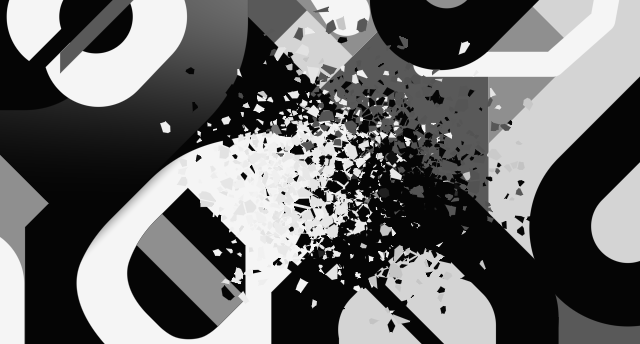
A WebGL 1 fragment shader for this background:

```glsl
precision highp float;
uniform vec2 u_resolution;

const float HEIGHT = 4.12;
const float BLACK = 0.02;
const float DARK = 0.35;
const float MID = 0.56;
const float LIGHT = 0.83;
const float WHITE = 0.96;
const vec2 BURST = vec2(4.25, 2.1);

vec2 hash2(vec2 p) {
  vec3 q = fract(p.xyx * vec3(0.1031, 0.103, 0.0973));
  q += dot(q, q.yzx + 33.33);
  return fract((q.xx + q.yz) * q.zy);
}

float paint(float base, float tone, float d, float px) {
  return mix(base, tone, 1.0 - smoothstep(-px, px, d));
}

// Intersection with a rounded corner
float roundMax(float a, float b, float k) {
  float h = max(k - abs(a - b), 0.0) / k;
  return max(a, b) + h * h * k * 0.25;
}

float capsule(vec2 p, vec2 a, vec2 b, float r) {
  vec2 pa = p - a, ba = b - a;
  return length(pa - ba * clamp(dot(pa, ba) / dot(ba, ba), 0.0, 1.0)) - r;
}

// Distance to the strip lo < v < hi along a diagonal
float diagonalBand(float v, float lo, float hi) {
  return max(lo - v, v - hi) * 0.707;
}

float upperRight(float g, vec2 p, float px) {
  float s = p.x + p.y, t = p.x - p.y;
  float field = max((2.77 - t) * 0.707, 2.97 - p.x);
  g = paint(g, DARK, field, px);
  g = paint(g, LIGHT, max(field, diagonalBand(s, 3.8, 4.9)), px);
  g = paint(g, MID, max(diagonalBand(s, 3.5, 4.9), (3.55 - t) * 0.707), px);
  g = paint(g, WHITE, capsule(p, vec2(3.8, -0.4), vec2(4.15, 0.15), 0.28), px);
  g = paint(g, LIGHT, 5.85 - p.x, px);
  g = paint(g, MID, max(5.85 - p.x, max(s - 7.57, t - 6.3) * 0.707), px);
  // Bent white tube, then the black arch over it
  float tube = capsule(p, vec2(5.1, 0.77), vec2(6.62, 0.77), 0.15);
  tube = min(tube, capsule(p, vec2(6.62, 0.77), vec2(7.22, 0.24), 0.15));
  tube = min(tube, capsule(p, vec2(7.22, 0.24), vec2(7.3, -0.2), 0.15));
  g = paint(g, WHITE, tube, px);
  g = paint(g, BLACK, capsule(p, vec2(5.27, 0.0), vec2(6.27, -1.0), 0.84), px);
  return paint(g, MID, capsule(p, vec2(5.35, -0.25), vec2(6.0, -0.9), 0.35), px);
}

float lowerRight(float g, vec2 p, float px) {
  g = paint(g, DARK, max(6.0 - p.x, 3.4 - p.y), px);
  g = paint(g, BLACK, capsule(p, vec2(7.52, 2.73), vec2(9.0, 1.25), 1.18), px);
  g = paint(g, LIGHT, capsule(p, vec2(7.52, 2.71), vec2(9.0, 1.23), 0.44), px);
  // Black arch with a split light core
  g = paint(g, BLACK, capsule(p, vec2(5.0, 3.1), vec2(5.7, 3.8), 0.99), px);
  g = paint(g, BLACK, max(p.x - 6.69, max(3.2 - p.x, 3.8 - p.y)), px);
  g = paint(g, BLACK, max(p.x - 5.0, diagonalBand(p.x + p.y, 6.4, 8.4)), px);
  float core = capsule(p, vec2(5.02, 3.52), vec2(5.4, 3.9), 0.54);
  core = min(core, capsule(p, vec2(5.02, 3.52), vec2(4.59, 3.95), 0.54));
  core = min(core, max(abs(p.x - 5.0) - 0.94, 3.9 - p.y));
  core = max(core, -diagonalBand(p.x - p.y, 0.93, 1.2));
  return paint(g, LIGHT, core, px);
}

float lowerLeft(float g, vec2 p, float px) {
  float s = p.x + p.y, t = p.x - p.y;
  // Fading white body
  float body = roundMax(0.83 - p.x, (3.95 - s) * 0.707, 0.5);
  body = roundMax(body, (-t - 2.87) * 0.707, 0.5);
  body = roundMax(body, 2.22 - 0.2 * p.x - p.y, 0.3);
  body = max(body, max(p.x - 4.2, min((s - 6.75) * 0.707, p.x - 3.25)));
  g = paint(g, mix(BLACK, WHITE, smoothstep(3.6, 4.15, s)), body, px);
  // Black opening with a gray stripe
  float hole = max(diagonalBand(s, 4.5, 6.52), t * 0.707);
  hole = roundMax(hole, 1.47 - p.x, 0.4);
  hole = roundMax(hole, (-t - 2.0) * 0.707, 0.3);
  hole = roundMax(max(hole, p.x - 2.94), p.y - 4.1, 0.2);
  g = paint(g, BLACK, hole, px);
  g = paint(g, MID, max(hole, diagonalBand(t, -1.3, -0.62)), px);
  // Forms on the left border
  float wedge = max(max(1.85 + t, s - 3.02) * 0.707, p.x - 0.6);
  wedge = min(wedge, max(p.x - 0.3, 2.6 - p.y));
  g = paint(g, MID, wedge, px);
  return paint(g, WHITE, capsule(p, vec2(-0.4, 3.4), vec2(-0.4, 5.0), 0.69), px);
}

float upperLeft(float g, vec2 p, float px) {
  float s = p.x + p.y;
  // Shaded slab
  float slab = roundMax(p.x - 2.97, (s - 3.92) * 0.707, 0.5);
  slab = roundMax(max(slab, (p.y - p.x - 1.85) * 0.707), p.y - 2.57, 0.2);
  float shade = 0.42 * (1.0 - smoothstep(-0.2, 2.4, p.y)) * mix(0.6, 1.0, p.x / 3.0);
  g = paint(g, BLACK + shade, slab, px);
  g = paint(g, BLACK, roundMax(p.y - 1.32, (s - 2.03) * 0.707, 0.3), px);
  // White ring cut by diagonals
  float ring = capsule(p, vec2(1.18, 0.62), vec2(1.58, 0.2), 0.66);
  float lobe = capsule(p, vec2(0.74, 0.2), vec2(1.3, -0.36), 0.66);
  ring = min(max(ring, (1.35 - s) * 0.707), max(lobe, (s - 1.08) * 0.707));
  g = paint(g, WHITE, ring, px);
  g = paint(g, BLACK, length(p - vec2(1.15, 0.2)) - 0.44, px);
  return paint(g, DARK, max(diagonalBand(s, 1.35, 1.6), 0.72 - p.x), px);
}

float scene(vec2 p, float px) {
  float g = upperRight(BLACK, p, px);
  g = lowerRight(g, p, px);
  g = lowerLeft(g, p, px);
  return upperLeft(g, p, px);
}

// Cellular shards carrying tones from nearer the burst
float shards(float g, vec2 p, float scale, float reach, float amount, float px) {
  vec2 q = p * scale, near = q, next = q;
  float f1 = 9.0, f2 = 9.0;
  for (int j = -1; j <= 1; j++) {
    for (int i = -1; i <= 1; i++) {
      vec2 cell = floor(q) + vec2(float(i), float(j));
      vec2 site = cell + hash2(cell + scale);
      float d = dot(site - q, site - q);
      if (d < f1) { f2 = f1; next = near; f1 = d; near = site; }
      else if (d < f2) { f2 = d; next = site; }
    }
  }
  vec2 centre = near / scale, away = centre - BURST;
  vec2 r = hash2(near * 17.0), jitter = hash2(near * 31.0 + 5.0) - 0.5;
  float density = amount * (1.0 - smoothstep(0.1, reach, length(away * vec2(0.9, 1.1))));
  float edge = (f2 - f1) / (2.0 * max(length(next - near), 0.001));
  float d = (0.04 + 0.16 * r.y - edge) / scale;
  float tone = scene(centre - away * r.y * 0.7 + jitter * 1.1, px);
  return r.x < density ? paint(g, tone * (0.92 + 0.08 * r.y), d, px) : g;
}

void main() {
  vec2 p = vec2(gl_FragCoord.x, u_resolution.y - gl_FragCoord.y) * HEIGHT / u_resolution.y;
  float px = 0.7 * HEIGHT / u_resolution.y;
  float g = scene(p, px);
  for (int i = 0; i < 4; i++) {
    float k = float(i);
    g = shards(g, p, 21.0 - 4.5 * k, 1.6 + 0.3 * k, 0.9 - 0.12 * k, px);
  }
  gl_FragColor = vec4(vec3(g), 1.0);
}
```
